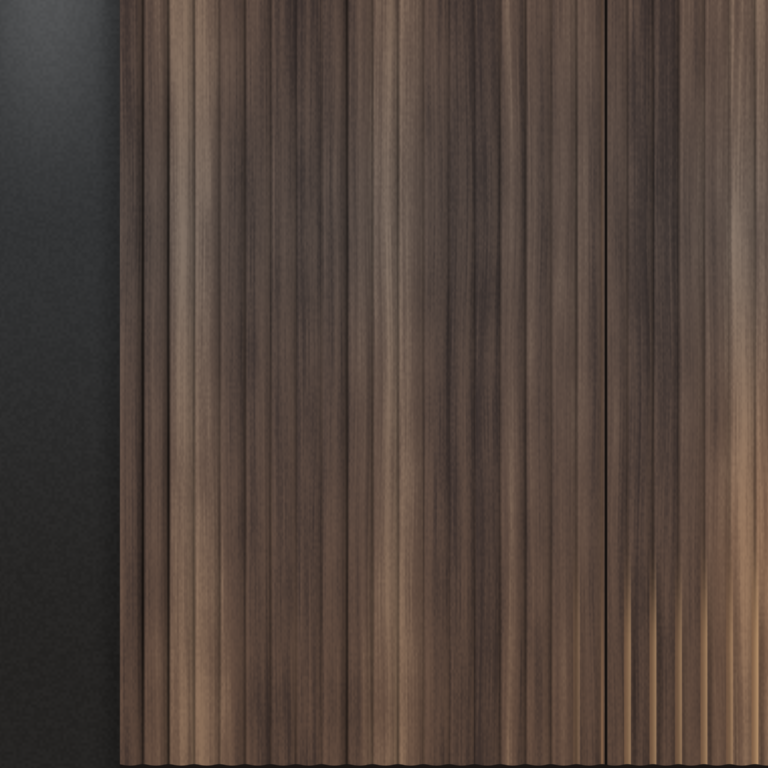
Give the GLSL for this texture, as a WebGL 2 fragment shader.

```glsl
#version 300 es
precision highp float;

uniform vec2 u_resolution;
out vec4 outColor;

float hash(vec2 p) {
    vec3 q = fract(vec3(p.xyx) * 0.1031);
    q += dot(q, q.yzx + 33.33);
    return fract((q.x + q.y) * q.z);
}

float noise(vec2 p) {
    vec2 cell = floor(p), f = fract(p);
    f = f * f * (3.0 - 2.0 * f);
    return mix(mix(hash(cell), hash(cell + vec2(1, 0)), f.x),
               mix(hash(cell + vec2(0, 1)), hash(cell + vec2(1, 1)), f.x), f.y);
}

float bump(float x, float center, float width) {
    float d = (x - center) / width;
    return exp(-d * d);
}

// Smooth black panel with a faint sheen near the top
vec3 darkPanel(vec2 uv) {
    vec3 color = mix(vec3(0.145, 0.14, 0.135), vec3(0.2, 0.205, 0.21), smoothstep(0.1, 0.8, uv.y));
    color += 0.13 * smoothstep(0.68, 1.05, uv.y) * bump(uv.x, 0.06, 0.09);
    color *= 1.0 - 0.2 * smoothstep(0.12, 0.156, uv.x);
    return color + 0.025 * (noise(uv * 260.0) - 0.5);
}

// Long vertical streaks, from broad tonal bands down to pores
float woodTone(vec2 uv, float slat) {
    float x = uv.x + 0.006 * (noise(vec2(uv.x * 14.0, uv.y * 4.0)) - 0.5);
    float tone = 0.38;
    tone += 0.32 * bump(x, 0.25, 0.04) + 0.3 * bump(x, 0.515, 0.036);
    tone += 0.27 * bump(x, 0.97, 0.06) + 0.1 * bump(x, 0.73, 0.05);
    tone -= 0.13 * bump(x, 0.39, 0.06) + 0.13 * bump(x, 0.61, 0.045);
    tone -= 0.14 * bump(x, 0.86, 0.06) + 0.1 * bump(x, 0.165, 0.025);

    // Wavering pale vein
    float vein = 0.664 + 0.009 * (noise(vec2(3.0, uv.y * 5.0)) - 0.5);
    tone += 0.28 * bump(uv.x, vein, 0.007) * (0.6 + 0.4 * noise(vec2(8.0, uv.y * 6.0)));

    tone += 0.13 * (hash(vec2(slat, 7.0)) - 0.5);
    tone += 0.2 * (noise(vec2(x * 75.0, uv.y * 1.8)) - 0.5);
    tone += 0.18 * (noise(vec2(x * 190.0, uv.y * 3.0 + slat)) - 0.5);
    tone += 0.14 * (noise(vec2(x * 430.0, uv.y * 9.0)) - 0.5);
    tone += 0.12 * (noise(vec2(uv.x * 45.0, uv.y * 13.0)) - 0.5);
    return tone + 0.1 * (noise(uv * vec2(380.0, 230.0)) - 0.5);
}

void main() {
    vec2 uv = gl_FragCoord.xy / u_resolution;
    float pixel = 1.0 / u_resolution.x;

    // Equal slats divided by narrow grooves
    float pitch = 0.0332;
    float position = (uv.x - 0.1862) / pitch;
    float slat = floor(position);
    float groove = floor(position + 0.5);
    float offset = (position - groove) * pitch;

    // Walnut from dark through middle to pale
    float tone = clamp(woodTone(uv, slat), 0.0, 1.0);
    vec3 color = mix(vec3(0.23, 0.19, 0.18), vec3(0.365, 0.293, 0.255), smoothstep(0.0, 0.48, tone));
    color = mix(color, vec3(0.53, 0.44, 0.37), smoothstep(0.38, 0.95, tone));

    // Cool reflection above, warm light below
    float cool = bump(uv.y, 0.72, 0.22) * (0.5 + 0.5 * noise(vec2(uv.x * 9.0, uv.y * 3.0)));
    color = mix(color, vec3(dot(color, vec3(0.34))) * vec3(1.0, 0.98, 0.97), 0.35 * cool);
    color *= mix(vec3(1.03, 0.99, 0.94), vec3(1.0), smoothstep(0.0, 0.5, uv.y));
    color += vec3(0.09, 0.055, 0.025) * smoothstep(0.88, 1.0, uv.x) * bump(uv.y, 0.3, 0.24);

    // Grooves of uneven depth, deepest beside the panel
    float depth = 0.16 + 0.24 * hash(vec2(groove, 2.0));
    depth += 0.3 * step(groove, 1.5) + 0.22 * bump(groove, 8.0, 0.5);
    depth *= 0.7 + 0.5 * noise(vec2(groove * 3.7, uv.y * 5.0));
    float cut = 0.7 * bump(offset, 0.0, 0.0022) + 0.35 * bump(offset, -0.004, 0.005);
    color *= 1.0 - depth * cut;
    color *= 1.0 + 0.06 * bump(offset, 0.004, 0.003);

    // Warm lamp light caught by the lower right grooves
    float strength = mix(0.5, 0.95, hash(vec2(groove, 5.0)));
    strength *= smoothstep(18.5, 19.0, groove) + 0.4 * bump(groove, 17.0, 0.4);
    float top = 0.31 + 0.025 * (hash(vec2(groove, 9.0)) - 0.5);
    float glow = strength * (1.0 - smoothstep(top - 0.16, top, uv.y));
    float strip = 1.0 - smoothstep(0.0045 - pixel, 0.0045 + pixel, abs(offset));
    vec3 lamp = mix(vec3(0.5, 0.37, 0.27), vec3(0.74, 0.59, 0.43), smoothstep(-0.005, 0.005, offset));
    color *= 1.0 - 0.25 * glow * bump(offset, 0.008, 0.004);
    color = mix(color, lamp, strip * glow);

    // Black door seam with a lit left edge
    float edgeLight = 0.25 + 0.6 * (1.0 - smoothstep(0.0, 0.34, uv.y));
    color = mix(color, vec3(0.56, 0.42, 0.31), edgeLight * bump(uv.x, 0.784, 0.002));
    float seam = 1.0 - smoothstep(0.0017 - pixel, 0.0017 + pixel, abs(uv.x - 0.789));
    color = mix(color, vec3(0.065, 0.055, 0.05), 0.95 * seam);

    // Scalloped shadow along the foot of the slats
    float foot = 0.003 + 0.002 * bump(offset, 0.0, 0.009);
    color = mix(vec3(0.1, 0.085, 0.08), color, smoothstep(foot - pixel, foot + pixel, uv.y));

    float wood = smoothstep(0.156 - pixel, 0.156 + pixel, uv.x);
    outColor = vec4(mix(darkPanel(uv), color, wood), 1.0);
}
```
